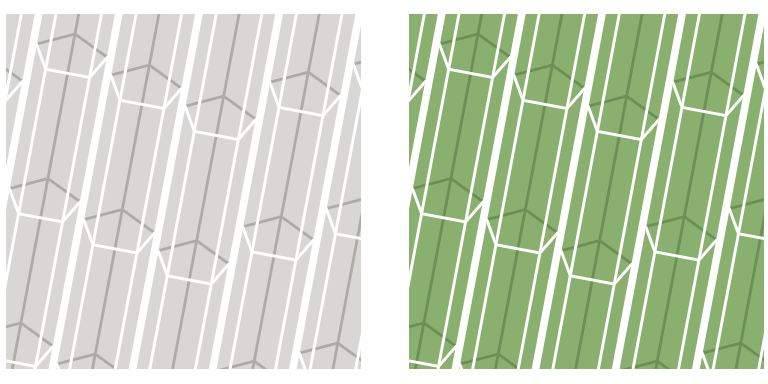
Reproduce this pattern procedurally as a WebGL 1 fragment shader.

```glsl
precision highp float;

uniform vec2 u_resolution;

// Lengths are fractions of the canvas height
#define PANEL_SIZE 0.9245
#define PANEL_PITCH 1.0495
#define PANEL_CORNER vec2(0.0156, 0.0391)
#define AXIS vec2(0.184, 0.983)
#define COLUMN_PITCH 0.2052
#define PRISM_LENGTH 0.3828
#define COLUMN_HALF 0.0927
#define SIDE_CORNER vec2(0.0938, -0.0443)
#define FRONT_CORNER vec2(0.0583, -0.1042)
#define WHITE_WIDTH 0.0076
#define DARK_WIDTH 0.0073

float segmentDistance(vec2 p, vec2 a, vec2 b) {
  vec2 ab = b - a;
  float h = clamp(dot(p - a, ab) / dot(ab, ab), 0.0, 1.0);
  return length(p - a - ab * h);
}

// Smoothed coverage of the region where the distance is negative
float coverage(float d) {
  return clamp(0.5 - d * u_resolution.y, 0.0, 1.0);
}

// Uneven stagger of the prisms from one column to the next
float columnShift(float column) {
  return 0.125 - 0.0439 * column
    + 0.1458 * (step(2.5, column) - step(column, -0.5))
    + 0.1302 * step(3.5, column);
}

// Coordinates in one prism: x mirrored about the axis, y from the hexagon tip
vec2 prismCoords(vec2 p) {
  float across = dot(p, vec2(AXIS.y, -AXIS.x)) - 0.0161;
  float column = floor(across / COLUMN_PITCH + 0.5);
  float along = dot(p, AXIS) - columnShift(column);
  float margin = PRISM_LENGTH * 0.635;
  return vec2(abs(across - column * COLUMN_PITCH),
              mod(along + margin, PRISM_LENGTH) - margin);
}

vec3 prismPattern(vec2 p, vec3 fill, vec3 dark) {
  vec2 q = prismCoords(p);

  // Hidden edges: rear axis and rear sides of the hexagon
  float rear = min(q.x, segmentDistance(q, vec2(0.0), SIDE_CORNER));
  vec3 color = mix(fill, dark, coverage(rear - 0.5 * DARK_WIDTH));

  // Front edges: long sides and front of the hexagon
  float front = abs(q.x - FRONT_CORNER.x);
  front = min(front, segmentDistance(q, SIDE_CORNER, FRONT_CORNER));
  front = min(front, segmentDistance(q, FRONT_CORNER, vec2(0.0, FRONT_CORNER.y)));
  float white = coverage(front - 0.5 * WHITE_WIDTH);

  // Gap between columns
  white = max(white, coverage(COLUMN_HALF - q.x));
  return mix(color, vec3(1.0), white);
}

void main() {
  vec2 p = gl_FragCoord.xy / u_resolution.y - PANEL_CORNER;

  // Two square panels with the same drawing
  float right = step(0.5 * (PANEL_SIZE + PANEL_PITCH), p.x);
  p.x -= right * PANEL_PITCH;
  vec3 fill = mix(vec3(0.85, 0.84, 0.84), vec3(0.54, 0.69, 0.44), right);
  vec3 dark = mix(vec3(0.68, 0.67, 0.66), vec3(0.42, 0.56, 0.33), right);

  vec2 edge = abs(p - 0.5 * PANEL_SIZE) - 0.5 * PANEL_SIZE;
  float inside = coverage(max(edge.x, edge.y));
  gl_FragColor = vec4(mix(vec3(1.0), prismPattern(p, fill, dark), inside), 1.0);
}
```
